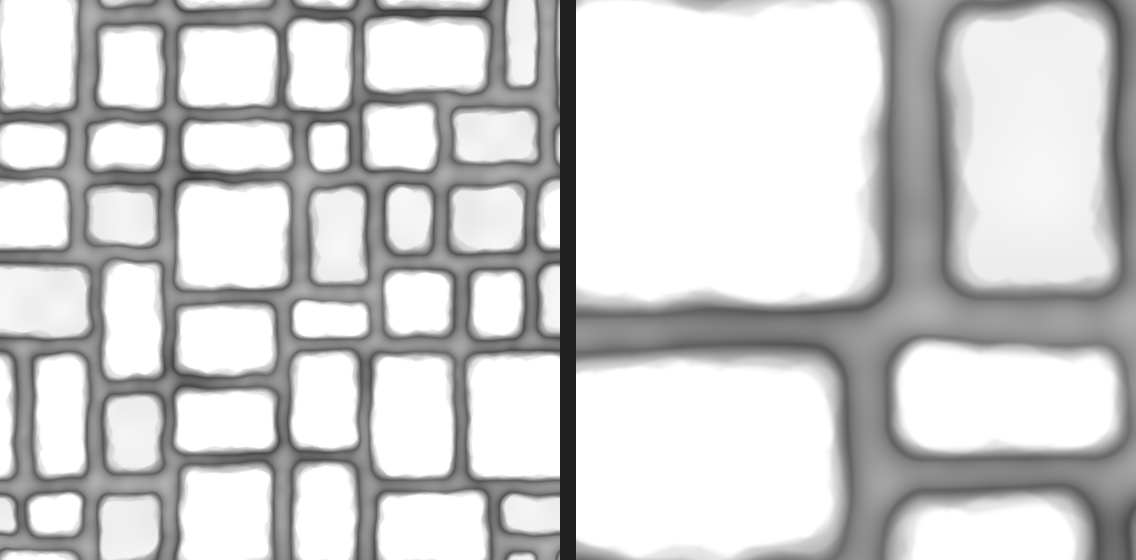
Left: the whole. Right: its middle third, enlarged.
This texture map is drawn by a Shadertoy shader. Its source:

```glsl
// Tileable wall of pale, chiselled stone blocks set in shaded grey mortar.
// Jittered horizontal and vertical joints alternate over a grid, so each cell
// owns one rectangle; layered noise contours then chip the rims of the stones.

#define GRID 6.0          // cells per canvas side, even so that it tiles
#define JITTER 0.66       // spread of joint positions, in cells
#define JOINT_MIN 0.032   // smallest half width of a joint
#define JOINT_VAR 0.068   // random extra half width
#define CORNER 0.13       // corner radius of the stones
#define BEVEL 0.046       // mean width of the chipped rim
#define CHIP_TONE 0.14    // darkening by one chip layer
#define WOBBLE 0.05       // unevenness of the outlines
#define MORTAR 0.77       // tone of open mortar
#define OCCLUSION 0.33    // darkening of mortar beside stones

vec2 hash2(vec2 p) {
    vec3 q = fract(p.xyx * vec3(0.1031, 0.1030, 0.0973));
    q += dot(q, q.yzx + 33.33);
    return fract((q.xx + q.yz) * q.zy);
}

// Periodic value noise; freq * GRID must be whole.
float noise(vec2 p, float freq, float seed) {
    p *= freq;
    float period = GRID * freq;
    vec2 i = floor(p), f = fract(p);
    f = f * f * (3.0 - 2.0 * f);
    vec2 a = mod(i, period) + seed, b = mod(i + 1.0, period) + seed;
    return mix(mix(hash2(a).x, hash2(vec2(b.x, a.y)).x, f.x),
               mix(hash2(vec2(a.x, b.y)).x, hash2(b).x, f.x), f.y);
}

// Distance to the nearest scattered point: round scallops with sharp creases.
float scallop(vec2 p, float freq, float seed) {
    p *= freq;
    vec2 i = floor(p), f = fract(p);
    float nearest = 4.0;
    for (int y = -1; y <= 1; y++)
    for (int x = -1; x <= 1; x++) {
        vec2 o = vec2(x, y);
        vec2 r = o + hash2(mod(i + o, GRID * freq) + seed) - f;
        nearest = min(nearest, dot(r, r));
    }
    return sqrt(nearest);
}

float roundBox(vec2 p, vec2 halfSize, float radius) {
    vec2 q = abs(p) - halfSize + radius;
    return length(max(q, 0.0)) + min(max(q.x, q.y), 0.0) - radius;
}

// Offset of the joint passing a grid vertex.
float joint(vec2 v) {
    return (hash2(mod(v, GRID) + 17.0).x - 0.5) * JITTER;
}

// Rectangle of a cell, as left, bottom, right, top.
vec4 stoneRect(vec2 c) {
    float a = joint(c), b = joint(c + vec2(1, 0));
    float d = joint(c + vec2(0, 1)), e = joint(c + 1.0);
    bool even = mod(c.x + c.y, 2.0) < 0.5;
    return vec4(c, c + 1.0) + (even ? vec4(d, a, b, e) : vec4(a, b, e, d));
}

float stoneTone(vec2 p, float edge, float depth, float size, vec2 rnd) {
    // Most tops are white, some are dull and blotchy.
    float dull = step(0.74, rnd.x);
    float tone = 1.0 - dull * (0.03 + 0.06 * noise(p, 3.0, 71.0));
    // Overlapping chips, crisp inside and darker towards the rim.
    for (int k = 0; k < 3; k++) {
        float fk = float(k), seed = 23.0 + 31.0 * fk;
        float reach = BEVEL * size * mix(0.2, 2.0, noise(p, 2.0 + fk, seed))
                    + 0.075 * (scallop(p, 3.0 + fk, seed + 7.0) - 0.45);
        float cover = 1.0 - smoothstep(reach - 0.014, reach + 0.012, depth);
        float slope = clamp((reach - depth) / 0.07, 0.0, 1.0);
        tone *= 1.0 - CHIP_TONE * cover * (0.55 + 0.6 * slope);
    }
    // Dark, soft outline.
    float line = mix(0.5, 0.72, noise(p, 2.0, 151.0));
    return tone * mix(line, 1.0, smoothstep(-0.01, 0.06, -edge));
}

void mainImage(out vec4 fragColor, in vec2 fragCoord) {
    vec2 p = fragCoord / min(iResolution.x, iResolution.y) * GRID;
    vec2 bent = p + WOBBLE * (vec2(noise(p, 4.0, 5.0), noise(p, 4.0, 41.0)) - 0.5);

    // Find the nearest stone and gather the shade cast by all of them.
    float edge = 9.0, depth = 0.0, size = 1.0, shade = 0.0;
    vec2 rnd = vec2(0.0), cell = floor(p);
    for (int y = -1; y <= 1; y++)
    for (int x = -1; x <= 1; x++) {
        vec2 c = cell + vec2(x, y);
        vec4 rect = stoneRect(c);
        vec2 h = hash2(mod(c, GRID) + 90.0);
        vec2 halfSize = 0.5 * (rect.zw - rect.xy) - JOINT_MIN - JOINT_VAR * h.yx;
        vec2 q = bent - 0.5 * (rect.xy + rect.zw);
        float thin = min(halfSize.x, halfSize.y);
        float d = roundBox(q, halfSize, min(CORNER, 0.6 * thin));
        shade += exp(-max(d, 0.0) / 0.06);
        if (d < edge) {
            edge = d;
            depth = -roundBox(q, halfSize, min(0.2, 0.8 * thin));
            size = clamp(thin / 0.3, 0.6, 1.1);
            rnd = h;
        }
    }

    // Mortar: dark in narrow joints, lighter and grainy in open spots.
    float mortar = MORTAR - OCCLUSION * shade * mix(0.7, 1.45, noise(p, 1.5, 120.0));
    mortar += 0.06 * (noise(p, 8.0, 60.0) - 0.5);
    float stone = stoneTone(p, edge, depth, size, rnd);
    float tone = mix(stone, max(mortar, 0.2), smoothstep(-0.014, 0.014, edge));
    fragColor = vec4(vec3(clamp(tone, 0.0, 1.0)), 1.0);
}
```
